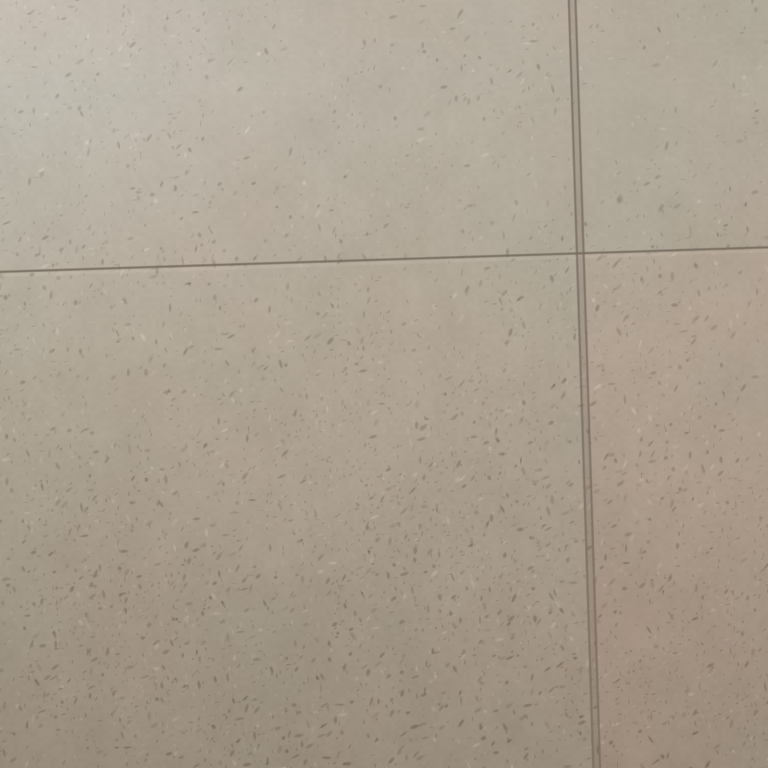
Write a WebGL 2 fragment shader that draws this texture.

```glsl
#version 300 es
// Beige speckled floor tiles meeting at a thin joint and a double seam, in soft uneven light.
precision highp float;

uniform vec2 u_resolution;
out vec4 outColor;

// Light falling over the floor
const vec3 COLOR_TOP = vec3(0.715, 0.682, 0.625);
const vec3 COLOR_MIDDLE = vec3(0.685, 0.645, 0.580);
const vec3 COLOR_BOTTOM = vec3(0.595, 0.545, 0.482);
const vec3 CORNER_GLOW = vec3(0.050, 0.060, 0.075);
const vec3 PINK_TINT = vec3(0.012, -0.004, -0.002);

// Joints: position at the canvas edge, drift across it, and width
const float SEAM_BOTTOM = 0.777;
const float SEAM_DRIFT = -0.032;
const float SEAM_GAP = 0.0088;
const float JOINT_LEFT = 0.646;
const float JOINT_DRIFT = 0.032;
const float LINE_WIDTH = 0.0028;
const vec3 SEAM_COLOR = vec3(0.47, 0.42, 0.38);
const vec3 JOINT_COLOR = vec3(0.45, 0.41, 0.36);

// Flecks and grain
const float COARSE_CELLS = 62.0;
const float FINE_CELLS = 105.0;
const float FLECK_DARKNESS = 0.105;
const float FLECK_LIGHTNESS = 0.060;
const float GRAIN_STRENGTH = 0.018;

float hash(vec2 p) {
    return fract(sin(dot(p, vec2(127.1, 311.7))) * 43758.5453);
}

float valueNoise(vec2 p) {
    vec2 cell = floor(p);
    vec2 f = fract(p);
    f = f * f * (3.0 - 2.0 * f);
    float low = mix(hash(cell), hash(cell + vec2(1, 0)), f.x);
    float high = mix(hash(cell + vec2(0, 1)), hash(cell + vec2(1, 1)), f.x);
    return mix(low, high, f.y);
}

float cloud(vec2 p) {
    float sum = 0.0;
    float weight = 0.5;
    for (int i = 0; i < 4; i++) {
        sum += weight * valueNoise(p);
        p = p * 2.1 + 17.3;
        weight *= 0.5;
    }
    return sum;
}

// Coverage of a straight line, from the distance to its centre
float lineMask(float dist, float width, float pixel) {
    float soft = max(pixel, 0.0011);
    return 1.0 - smoothstep(0.5 * width - soft, 0.5 * width + soft, abs(dist));
}

// Signed sum of small tilted flecks: negative is dark, positive is light
float flecks(vec2 uv, float cells, float density, float seed) {
    vec2 p = uv * cells;
    vec2 home = floor(p);
    float sum = 0.0;
    for (int y = -1; y <= 1; y++) {
        for (int x = -1; x <= 1; x++) {
            vec2 cell = home + vec2(x, y);
            vec2 key = cell + seed;
            vec2 center = cell + vec2(hash(key + 3.1), hash(key + 7.7));
            float cluster = smoothstep(0.25, 0.65, cloud(center / cells * 9.0 + seed));
            float present = step(hash(key), density * (0.3 + cluster));
            float angle = 1.1 + 2.2 * (hash(key + 11.3) - 0.5);
            vec2 along = vec2(cos(angle), sin(angle));
            vec2 d = p - center;
            vec2 local = vec2(dot(d, along), dot(d, vec2(-along.y, along.x)));
            vec2 size = vec2(mix(0.18, 0.48, hash(key + 19.9)), mix(0.11, 0.20, hash(key + 23.5)));
            float shape = 1.0 - smoothstep(0.35, 1.15, length(local / size));
            float tone = hash(key + 31.7) < 0.78 ? -FLECK_DARKNESS : FLECK_LIGHTNESS;
            sum += present * shape * tone * mix(0.35, 1.0, hash(key + 41.3));
        }
    }
    return sum;
}

void main() {
    vec2 uv = gl_FragCoord.xy / u_resolution;
    float pixel = 1.0 / min(u_resolution.x, u_resolution.y);
    float seamDist = uv.x - (SEAM_BOTTOM + SEAM_DRIFT * uv.y);
    float jointDist = uv.y - (JOINT_LEFT + JOINT_DRIFT * uv.x);

    // Broad light, with a cool glow at the upper left
    vec3 color = mix(COLOR_BOTTOM, COLOR_MIDDLE, smoothstep(-0.1, 0.62, uv.y));
    color = mix(color, COLOR_TOP, smoothstep(0.5, 0.95, uv.y));
    color += CORNER_GLOW * exp(-7.0 * dot(uv - vec2(0, 1), uv - vec2(0, 1)));
    color -= 0.022 * smoothstep(0.5, 1.0, uv.x) * uv.y;

    // Tile tint, faint blotches and grain
    color += PINK_TINT * step(0.0, seamDist) * step(jointDist, 0.0);
    color += PINK_TINT * 2.0 * (cloud(uv * 6.0 + 4.0) - 0.47);
    color += 0.035 * (cloud(uv * vec2(24.0, 18.0)) - 0.47);
    color += GRAIN_STRENGTH * (valueNoise(uv * 190.0) - 0.5);

    // Flecks grow denser towards the lower part
    float density = mix(0.52, 0.24, smoothstep(0.25, 0.8, uv.y));
    color += flecks(uv, COARSE_CELLS, density, 5.0);
    color += 0.7 * flecks(uv, FINE_CELLS, density, 59.0);

    // Horizontal joint with a pale lower lip, then the double seam
    color += 0.022 * lineMask(jointDist + 0.0045, 0.004, pixel);
    color = mix(color, JOINT_COLOR, 0.85 * lineMask(jointDist, LINE_WIDTH, pixel));
    color = mix(color, SEAM_COLOR, 0.22 * lineMask(seamDist, SEAM_GAP, pixel));
    float rails = lineMask(abs(seamDist) - 0.5 * SEAM_GAP, LINE_WIDTH, pixel);
    color = mix(color, SEAM_COLOR, 0.8 * rails);

    outColor = vec4(clamp(color, 0.0, 1.0), 1.0);
}
```
